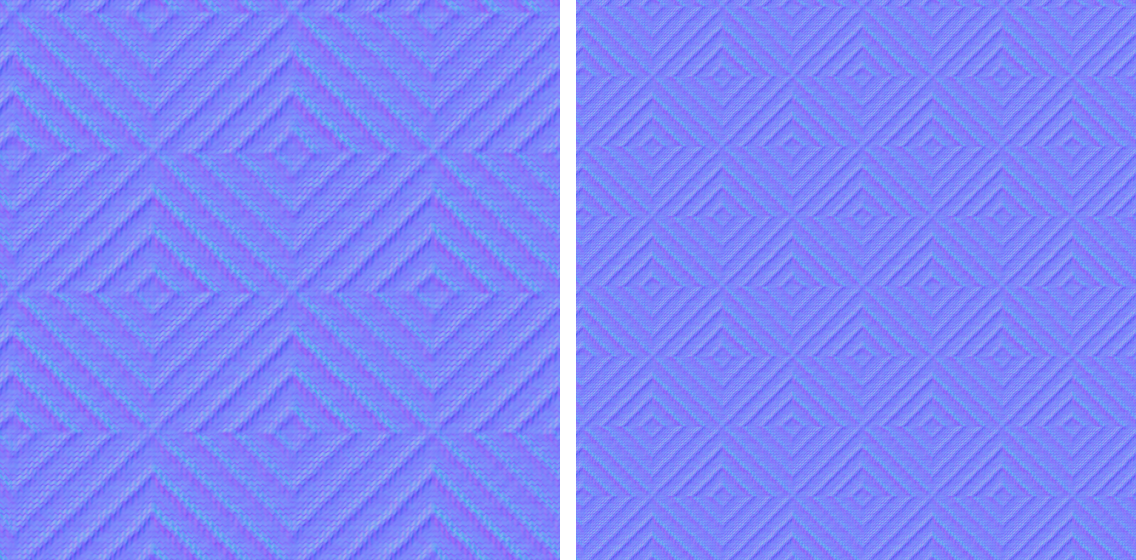
Left, the tile; right, the same tile 2 across and 2 down.
Write a three.js fragment shader that draws this texture map.

```glsl
#define REPEATS 2.0            // diamond pairs across and up
#define RIBS 14.0              // diagonal ribs across the canvas
#define THREADS 98.0           // stitches across the canvas
#define ORIGIN vec2(0.023, -0.023)
#define GROOVE_DEPTH 0.0028
#define STITCH_HEIGHT 0.00031
#define GRAIN_HEIGHT 0.0002
#define SAG_HEIGHT 0.0009
#define WOBBLE 0.0028
#define RELIEF vec2(0.66, 1.0) // strength of the slope across and up
#define BIAS vec2(-0.012, 0.045)
#define FACING 0.972           // share of blue in flat cloth

const float TAU = 6.2831853;

varying vec2 vUv;

vec2 latticeGradient(vec2 cell, float period) {
  cell = mod(cell, period);
  vec3 q = fract(cell.xyx * vec3(0.1031, 0.103, 0.0973));
  q += dot(q, q.yzx + 33.33);
  float angle = TAU * fract((q.x + q.y) * q.z);
  return vec2(cos(angle), sin(angle));
}

// Gradient noise that wraps after one canvas
float wrapNoise(vec2 uv, float period) {
  vec2 cell = floor(uv * period);
  vec2 f = fract(uv * period);
  vec2 s = f * f * f * (f * (f * 6.0 - 15.0) + 10.0);
  vec2 e = vec2(1.0, 0.0);
  float a = dot(latticeGradient(cell, period), f);
  float b = dot(latticeGradient(cell + e.xy, period), f - e.xy);
  float c = dot(latticeGradient(cell + e.yx, period), f - e.yx);
  float d = dot(latticeGradient(cell + e.xx, period), f - e.xx);
  return mix(mix(a, b, s.x), mix(c, d, s.x), s.y);
}

// Ribs along one diagonal: lean = 1 falls to the right, -1 rises;
// upper runs from -1 to 1 between the lower and upper half of a diamond
float ribHeight(vec2 p, float lean, float upper) {
  vec2 t = TAU * THREADS * p;

  // Groove with an edge stepped by the stitches
  float phase = RIBS * (p.x + lean * p.y) + 0.03 * sin(t.x);
  float across = fract(phase + 0.5) - 0.5;
  float width = across > 0.0 ? 0.16 : 0.21;
  float groove = exp(-across * across / (width * width));
  groove *= 1.0 + 0.22 * upper;

  // Wavy slanted stitches, fuller on one shoulder of the rib
  float row = t.y + 0.8 * lean * sin(t.x);
  float stitch = 0.52 * cos(row - 0.4 * cos(row))
               + 0.3 * cos(t.x)
               + 0.24 * cos(t.x + lean * t.y);
  float fullness = 0.95 + 0.45 * cos(TAU * (across - 0.2 * lean));
  fullness *= 1.0 - 0.2 * upper * step(lean, 0.0);
  return STITCH_HEIGHT * stitch * fullness - GROOVE_DEPTH * groove;
}

float clothHeight(vec2 uv) {
  // Uneven yarn
  vec2 drift = vec2(wrapNoise(uv, 31.0), wrapNoise(uv + 0.37, 43.0));
  vec2 p = uv - ORIGIN + WOBBLE * drift;

  // Checker of rib directions forms the broken diamonds
  vec2 wave = sin(TAU * REPEATS * p);
  vec2 crest = cos(TAU * REPEATS * p);
  float rising = smoothstep(-0.1, 0.1, wave.x * wave.y);
  float upper = clamp(2.0 * (crest.y - crest.x) * wave.y, -1.0, 1.0);
  float ribs = mix(ribHeight(p, 1.0, upper), ribHeight(p, -1.0, upper), rising);

  // Soft sag and fibre grain
  return ribs + SAG_HEIGHT * wrapNoise(uv, 47.0)
              + GRAIN_HEIGHT * wrapNoise(uv, 137.0);
}

void main() {
  // Surface slope by central differences
  vec2 e = vec2(0.0009, 0.0);
  vec2 slope = vec2(
    clothHeight(vUv + e.xy) - clothHeight(vUv - e.xy),
    clothHeight(vUv + e.yx) - clothHeight(vUv - e.yx)) / (2.0 * e.x);

  // Encode with the green axis pointing down
  slope *= RELIEF;
  vec3 normal = normalize(vec3(vec2(-slope.x, slope.y) + BIAS, 1.0));
  normal.z *= FACING;
  gl_FragColor = vec4(0.5 + 0.5 * normal, 1.0);
}
```
